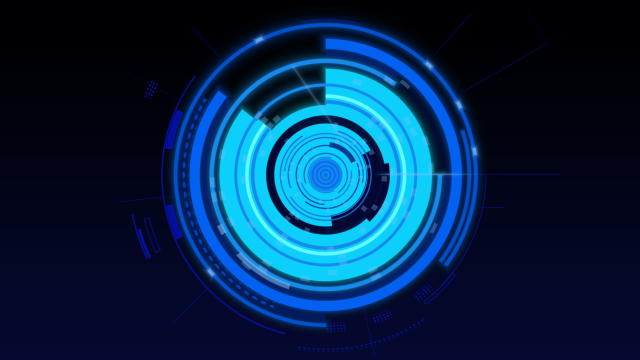
This background is drawn by a WebGL 2 fragment shader. Its source:

```glsl
#version 300 es
precision highp float;

uniform vec2 u_resolution;
out vec4 fragColor;

#define TAU 6.2831853
#define CENTER vec2(0.016, 0.014)
#define SOFT 0.0022
#define GLOW 0.55
#define GLOW_FALLOFF 75.0
#define NAVY vec3(0.01, 0.13, 0.42)
#define INK vec3(0.01, 0.03, 0.20)
#define BLUE vec3(0.01, 0.38, 0.95)
#define AZURE vec3(0.08, 0.54, 0.92)
#define CYAN vec3(0.05, 0.81, 0.99)
#define ICE vec3(0.38, 0.98, 1.0)
#define LINE vec3(0.02, 0.06, 0.62)

float hash(vec2 p) {
    return fract(sin(dot(p, vec2(127.1, 311.7))) * 43758.5453);
}

// Signed distance to an arc band; q = (radius, clockwise turn from the top).
float arc(vec2 q, float radius, float halfWidth, float start, float span) {
    float middle = start + 0.5 * span;
    float along = abs(fract(q.y - middle + 0.5) - 0.5) - 0.5 * span;
    return max(abs(q.x - radius) - halfWidth, along * TAU * q.x);
}

float segment(vec2 p, vec2 a, vec2 b) {
    vec2 d = b - a;
    return length(p - a - d * clamp(dot(p - a, d) / dot(d, d), 0.0, 1.0));
}

float cover(float d) {
    return smoothstep(SOFT, -SOFT, d);
}

void paint(inout vec3 col, float d, vec3 ink) {
    col = mix(col, ink, cover(d));
}

void neon(inout vec3 col, float d, vec3 ink) {
    col = max(col, ink * GLOW * exp(-max(d, 0.0) * GLOW_FALLOFF));
    paint(col, d, ink);
}

// Grid of small dots in polar space, clipped to a band.
float dots(vec2 q, float band, vec2 cells) {
    vec2 f = fract(q * cells) - 0.5;
    return cover(band) * smoothstep(0.38, 0.22, length(f));
}

// Thin instruments outside the dial.
void drawOuterMarks(inout vec3 col, vec2 p, vec2 q) {
    vec4 spokes[10] = vec4[10](
        vec4(0.17, 0.002, 0.65, 0.002), vec4(-0.424, -0.412, -0.326, -0.312),
        vec4(0.38, 0.23, 0.616, 0.366), vec4(0.616, 0.366, 0.56, 0.46),
        vec4(0.18, 0.2, 0.403, 0.447), vec4(-0.373, 0.412, -0.28, 0.312),
        vec4(-0.57, -0.074, -0.42, -0.058), vec4(0.1, -0.347, 0.137, -0.505),
        vec4(-0.554, 0.285, -0.39, 0.2), vec4(0.426, -0.09, 0.493, -0.09));
    for (int i = 0; i < 10; i++) {
        float strength = (i == 3 || i == 8) ? 0.3 : 0.75;
        float d = segment(p, spokes[i].xy, spokes[i].zw) - 0.0006;
        col = mix(col, LINE, strength * cover(d));
    }
    paint(col, arc(q, 0.455, 0.002, 0.54, 0.313), LINE);
    paint(col, arc(q, 0.445, 0.001, 0.25, 0.12), LINE);
    paint(col, arc(q, 0.442, 0.01, 0.776, 0.04), LINE);
    paint(col, arc(q, 0.442, 0.01, 0.685, 0.035), LINE);
    paint(col, arc(q, 0.431, 0.002, 0.975, 0.06), LINE);
    paint(col, arc(q, 0.548, 0.002, 0.68, 0.038), LINE);
    paint(col, arc(q, 0.54, 0.004, 0.68, 0.025), LINE);
    paint(col, abs(arc(q, 0.512, 0.007, 0.682, 0.03)) - 0.001, LINE);
    paint(col, abs(arc(q, 0.45, 0.005, 0.355, 0.04)) - 0.001, LINE);
    float marks = dots(q, arc(q, 0.487, 0.004, 0.404, 0.123), vec2(125.0, 230.0));
    for (int i = 0; i < 3; i++)
        marks += dots(q, arc(q, 0.424, 0.012, 0.38 + 0.05 * float(i), 0.02), vec2(125.0, 280.0));
    marks += dots(q, arc(q, 0.54, 0.012, 0.815, 0.014), vec2(125.0, 300.0));
    col = mix(col, LINE, min(marks, 1.0));
}

// Large glowing bands, from the rim inward.
void drawDial(inout vec3 col, vec2 q) {
    paint(col, arc(q, 0.18, 0.2, 0.0, 0.856), NAVY);
    paint(col, arc(q, 0.39, 0.025, 0.5, 0.34), NAVY * 0.85);
    paint(col, arc(q, 0.325, 0.022, 0.1, 0.15), INK);
    neon(col, arc(q, 0.417, 0.005, 0.5, 0.853), BLUE * 0.85);
    neon(col, arc(q, 0.399, 0.005, 0.2, 0.153), BLUE * 0.8);
    neon(col, arc(q, 0.364, 0.014, 0.0, 0.856), BLUE);
    neon(col, arc(q, 0.317, 0.006, 0.25, 0.854), AZURE);
    neon(col, arc(q, 0.268, 0.027, 0.0, 0.856), CYAN);
    neon(col, arc(q, 0.209, 0.034, 0.0, 0.86), CYAN);
    neon(col, arc(q, 0.25, 0.004, 0.0, 1.1), AZURE);
    paint(col, arc(q, 0.203, 0.005, 0.0, 0.86), AZURE);
    paint(col, arc(q, 0.219, 0.005, 0.0, 0.86), ICE);
    neon(col, arc(q, 0.18, 0.014, 0.0, 1.1), CYAN);
}

// Inner target: dark groove and fine nested arcs.
void drawCore(inout vec3 col, vec2 q) {
    paint(col, q.x - 0.165, NAVY * 0.55);
    paint(col, q.x - 0.143, CYAN);
    paint(col, arc(q, 0.154, 0.008, 0.5, 0.4), INK);
    paint(col, arc(q, 0.134, 0.021, 0.17, 0.31), INK);
    paint(col, arc(q, 0.168, 0.01, 0.22, 0.16), INK);
    for (int i = 0; i < 8; i++) {
        float k = float(i);
        vec2 seed = vec2(k, 3.0);
        vec3 ink = mix(BLUE * 0.7, AZURE, hash(seed + 5.0));
        paint(col, arc(q, 0.126 - 0.011 * k, 0.0018, hash(seed), 0.4 + 0.6 * hash(seed + 1.0)), ink);
    }
    paint(col, arc(q, 0.085, 0.007, 0.02, 0.16), BLUE * 0.6);
    paint(col, q.x - 0.046, mix(AZURE, BLUE, 0.35 + 0.35 * sin(q.x * 560.0)));
}

// Pale translucent fragments and flares over the bands.
void drawHighlights(inout vec3 col, vec2 p, vec2 q) {
    vec3 pale = vec3(0.5, 0.76, 1.0);
    vec2 grid = q * vec2(46.0, 48.0);
    vec2 f = abs(fract(grid) - 0.5);
    float chip = step(0.88, hash(floor(grid))) * smoothstep(0.42, 0.25, max(f.x, f.y));
    col = mix(col, pale, 0.32 * chip * cover(abs(q.x - 0.2) - 0.14));
    float plates = cover(arc(q, 0.326, 0.008, 0.52, 0.16)) * step(0.3, hash(floor(q.yy * 60.0)));
    col = mix(col, pale, 0.5 * plates);
    float ticks = dots(q, arc(q, 0.39, 0.008, 0.56, 0.28), vec2(62.0, 90.0));
    col = mix(col, BLUE, 0.5 * ticks);
    float beads[5] = float[5](0.12, 0.173, 0.225, 0.638, 0.927);
    for (int i = 0; i < 5; i++) {
        float d = arc(q, 0.419, 0.003, beads[i] - 0.003, 0.006);
        col = mix(col, pale, 0.75 * exp(-max(d, 0.0) * 240.0));
    }
    float flare = exp(-abs(p.y - 0.002) * 420.0) * smoothstep(0.13, 0.19, p.x) * smoothstep(0.45, 0.3, p.x);
    float streak = exp(-segment(p, vec2(-0.09, 0.3), vec2(0.06, 0.08)) * 260.0);
    col = mix(col, pale, 0.7 * flare + 0.35 * streak);
}

void main() {
    vec2 uv = gl_FragCoord.xy / u_resolution;
    vec2 p = (gl_FragCoord.xy - 0.5 * u_resolution) / u_resolution.y - CENTER;
    vec2 q = vec2(length(p), fract(atan(p.x, p.y) / TAU));
    vec3 col = mix(vec3(0.02, 0.035, 0.19), vec3(0.0, 0.0, 0.01), smoothstep(-0.1, 1.0, uv.y));
    drawOuterMarks(col, p, q);
    drawDial(col, q);
    drawCore(col, q);
    drawHighlights(col, p, q);
    fragColor = vec4(col, 1.0);
}
```
